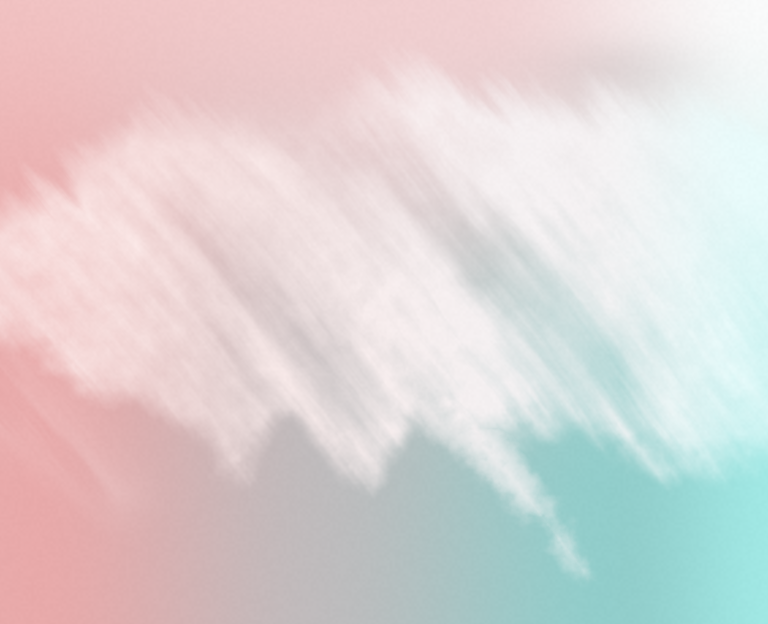
Reproduce this background procedurally as a WebGL 2 fragment shader.

```glsl
#version 300 es
precision highp float;

uniform vec2 u_resolution;
out vec4 outColor;

float hash(vec2 p) {
  vec3 q = fract(p.xyx * vec3(0.1031, 0.103, 0.0973));
  q += dot(q, q.yzx + 33.33);
  return fract((q.x + q.y) * q.z);
}

float noise(vec2 p) {
  vec2 i = floor(p), f = fract(p);
  f = f * f * (3.0 - 2.0 * f);
  return mix(mix(hash(i), hash(i + vec2(1, 0)), f.x),
             mix(hash(i + vec2(0, 1)), hash(i + vec2(1, 1)), f.x), f.y);
}

float fbm(vec2 p) {
  float sum = 0.0, amp = 0.5;
  for (int i = 0; i < 5; i++) {
    sum += amp * noise(p);
    p = mat2(1.6, 1.2, -1.2, 1.6) * p + 7.3;
    amp *= 0.5;
  }
  return sum;
}

// Layered noise that keeps its stretched axis
float fibres(vec2 p) {
  float sum = 0.0, amp = 0.5;
  for (int i = 0; i < 4; i++) {
    sum += amp * noise(p);
    p = p * vec2(1.9, 2.1) + 11.7;
    amp *= 0.55;
  }
  return sum;
}

float ramp(float a, float b, float x) {
  return clamp((x - a) / (b - a), 0.0, 1.0);
}

float taper(vec2 p, vec2 a, vec2 b, float ra, float rb) {
  float h = clamp(dot(p - a, b - a) / dot(b - a, b - a), 0.0, 1.0);
  return length(p - mix(a, b, h)) - mix(ra, rb, h);
}

vec3 sky(float x, float depth) {
  vec3 top = mix(vec3(0.945, 0.765, 0.765), vec3(0.94, 0.815, 0.82), ramp(0.0, 0.6, x));
  top = mix(top, vec3(0.975, 0.98, 0.98), smoothstep(0.6, 1.0, x));
  vec3 low = mix(vec3(0.91, 0.665, 0.665), vec3(0.745, 0.735, 0.74), smoothstep(0.03, 0.45, x));
  low = mix(low, vec3(0.57, 0.805, 0.795), smoothstep(0.4, 0.8, x));
  low = mix(low, vec3(0.63, 0.91, 0.895), smoothstep(0.8, 1.02, x));
  float pinkSide = 1.0 - smoothstep(0.0, 0.6, x);
  float blend = smoothstep(mix(0.0, -0.1, pinkSide), mix(0.8, 0.5, pinkSide), depth);
  return mix(top, low, blend);
}

void main() {
  vec2 uv = gl_FragCoord.xy / u_resolution;
  float x = uv.x, depth = 1.0 - uv.y;
  vec2 p = vec2(x * 1.23, depth);

  // Streak axes run down to the right, gently bent
  float along = dot(p, vec2(0.68, 0.73));
  float across = dot(p, vec2(0.73, -0.68));
  across += 0.05 * along * along + 0.025 * (fbm(p * 4.0) - 0.5);
  float streak = fibres(vec2(along * 2.6, across * 19.0));
  float fine = fibres(vec2(along * 8.0 + 5.0, across * 65.0));
  float fluff = fbm(p * 13.0 + 3.0);
  float detail = fbm(p * 42.0);

  // Feathered upper edge and billowing lower edge of the cloud sheet
  float upper = 0.29 - 0.06 * ramp(0.0, 0.1, x) - 0.09 * ramp(0.1, 0.18, x)
    - 0.04 * ramp(0.4, 0.49, x) + 0.05 * ramp(0.5, 1.0, x);
  float lower = 0.55 + 0.21 * ramp(0.0, 0.31, x) - 0.06 * ramp(0.31, 0.38, x)
    + 0.06 * ramp(0.38, 0.48, x) - 0.06 * ramp(0.49, 0.54, x)
    + 0.07 * ramp(0.72, 0.88, x) - 0.02 * ramp(0.9, 1.0, x);
  upper += 0.13 * (streak - 0.45) + 0.05 * (fine - 0.45);
  lower += 0.10 * (fluff - 0.48) + 0.07 * (streak - 0.45);
  float sheet = smoothstep(-0.02, 0.075, depth - upper)
    * smoothstep(-0.015, 0.07, lower - depth);

  // Bright plume reaching below the sheet
  float plumeDist = taper(p, vec2(0.6, 0.48), vec2(0.935, 0.915), 0.10, 0.012);
  plumeDist += 0.09 * (fluff - 0.48) + 0.04 * (detail - 0.48);
  float plume = 1.0 - smoothstep(-0.045, 0.015, plumeDist);

  // Thin openings that show the sky
  float ragged = 0.14 * (streak - 0.45);
  float pinkGap = 1.0 - smoothstep(-0.06, 0.07,
    taper(p, vec2(0.43, 0.12), vec2(0.75, 0.42), 0.12, 0.03) + ragged);
  float coolGap = 1.0 - smoothstep(-0.05, 0.10,
    taper(p, vec2(0.80, 0.44), vec2(0.97, 0.58), 0.025, 0.05) + ragged);
  float leftGap = 1.0 - smoothstep(-0.04, 0.07,
    taper(p, vec2(0.30, 0.32), vec2(0.54, 0.66), 0.02, 0.035) + ragged);
  float body = mix(0.62, 0.87, smoothstep(0.25, 0.6, x));
  body -= 0.28 * smoothstep(0.72, 1.0, x) * smoothstep(0.2, 0.6, depth);
  body *= 1.0 - 0.72 * pinkGap;
  body *= 1.0 - 0.55 * coolGap;
  body *= 1.0 - 0.45 * leftGap;
  body += 0.55 * (streak - 0.46) + 0.22 * (fine - 0.46)
    + 0.28 * (fluff - 0.48) + 0.2 * (detail - 0.48);
  float cloud = sheet * clamp(body, 0.0, 0.96);
  cloud = max(cloud, plume * clamp(0.8 + 0.5 * (fluff - 0.48)
    + 0.5 * (detail - 0.48) + 0.3 * (streak - 0.46), 0.0, 0.95));

  // Faint trailing haze on the warm side
  float haze = 1.0 - smoothstep(-0.04, 0.08,
    taper(p, vec2(-0.02, 0.6), vec2(0.19, 0.79), 0.06, 0.02) + ragged);
  cloud = max(cloud, 0.28 * haze * smoothstep(0.25, 0.65, streak));

  vec3 white = mix(vec3(0.985, 0.915, 0.91), vec3(0.965, 0.95, 0.955), smoothstep(0.2, 0.75, x));
  white = mix(white, vec3(0.91, 0.985, 0.985), smoothstep(0.75, 1.0, x));
  vec3 color = sky(x, depth);
  color -= 0.06 * exp(-dot((p - vec2(1.0, 0.11)) / vec2(0.13, 0.05),
    (p - vec2(1.0, 0.11)) / vec2(0.13, 0.05)));
  color = mix(color, white, cloud);
  color += 0.012 * (noise(p * 230.0) - 0.5);
  outColor = vec4(color, 1.0);
}
```
